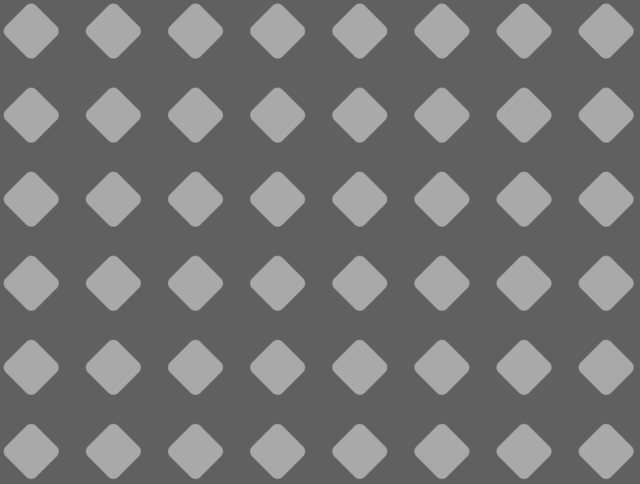
Give the GLSL for this pattern, as a Shadertoy shader.

```glsl
float roundedDiamond(vec2 p, float halfSide, float radius) {
    // Rotate by 45 degrees, then measure a rounded square
    vec2 d = abs(vec2(p.x + p.y, p.x - p.y)) * 0.70711 - halfSide;
    return length(max(d, 0.0)) + min(max(d.x, d.y), 0.0) - radius;
}

void mainImage(out vec4 fragColor, in vec2 fragCoord) {
    vec2 uv = fragCoord / iResolution.y;

    // Grid of 8 by 6 cells, each centred on its diamond
    vec2 pitch = vec2(0.1697, 0.1737);
    vec2 cell = (uv - vec2(0.0645, 0.0673)) / pitch;
    vec2 local = (fract(cell + 0.5) - 0.5) * pitch;

    // Flat fill with a softened edge
    float dist = roundedDiamond(local, 0.0298, 0.0146);
    float soft = max(0.0019, 0.75 / iResolution.y);
    float fill = 1.0 - smoothstep(-soft, soft, dist);

    vec3 ground = vec3(0.378);
    vec3 diamond = vec3(0.663);
    fragColor = vec4(mix(ground, diamond, fill), 1.0);
}
```
